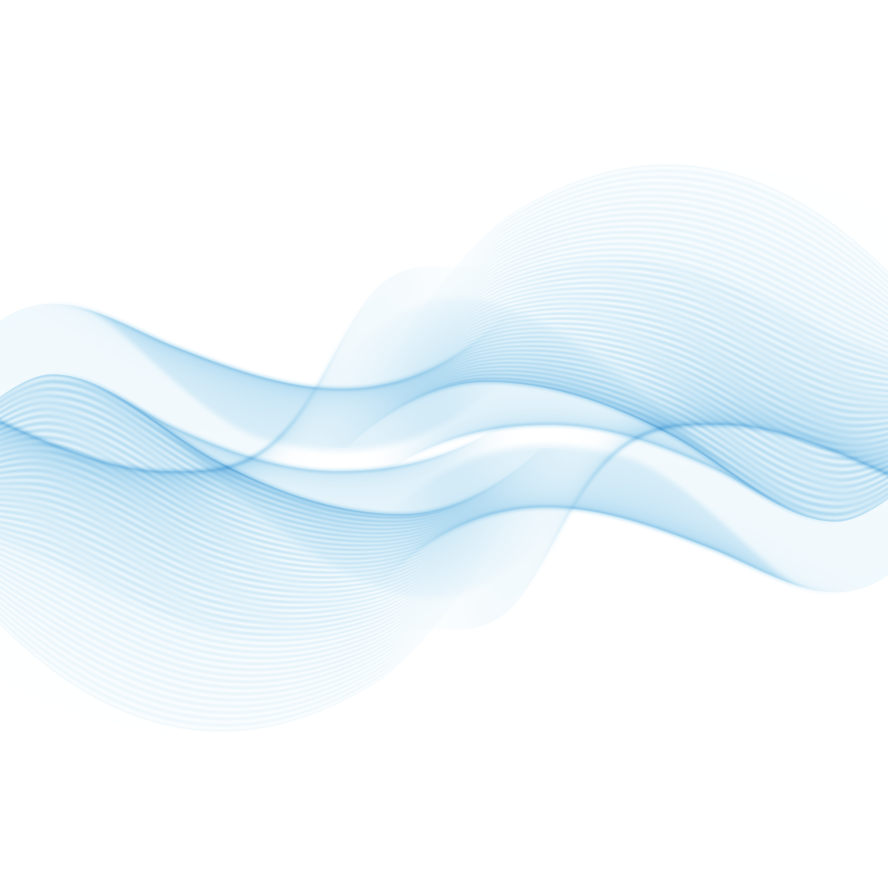
A Shadertoy shader for this background:

```glsl
const vec3 PAPER = vec3(1.0);
const vec3 ABSORB = vec3(1.0, 0.43, 0.16); // blue ink, per unit of density
const float FAN_LINES = 42.0;
const float FINE_LINES = 37.0;
const float LINE_CONTRAST = 0.55;
const float STROKE_WIDTH = 0.0028;
const float GLOW_WIDTH = 0.012;
const float TAU = 6.2831853;

// Knots are (x, height, slope), centred on the canvas.
const vec3 CREST[5] = vec3[5](vec3(-0.5, 0.142, 0.7), vec3(-0.441, 0.161, 0.0),
    vec3(-0.303, 0.113, -0.39), vec3(-0.115, 0.066, 0.0), vec3(0.13, 0.22, 1.4));
const vec3 SWEEP[5] = vec3[5](vec3(-0.5, 0.03, -0.45), vec3(-0.31, -0.026, 0.0),
    vec3(-0.146, 0.064, 1.7), vec3(-0.08, 0.174, 1.1), vec3(0.0, 0.203, 0.0));
const vec3 MIDDLE[5] = vec3[5](vec3(-0.5, 0.057, 0.7), vec3(-0.441, 0.082, 0.0),
    vec3(-0.3, 0.021, -0.45), vec3(-0.119, -0.026, 0.0), vec3(0.09, 0.045, 0.8));
const vec3 LOWER[5] = vec3[5](vec3(-0.5, 0.057, 0.7), vec3(-0.441, 0.082, 0.0),
    vec3(-0.26, -0.012, -0.54), vec3(-0.047, -0.074, 0.0), vec3(0.11, 0.0, 0.9));
const vec3 RIM[5] = vec3[5](vec3(-0.5, -0.197, -1.0), vec3(-0.25, -0.3165, 0.0),
    vec3(-0.08, -0.264, 0.6), vec3(0.0, -0.187, 1.2), vec3(0.11, -0.02, 1.6));

// Cubic Hermite curve through five knots
float curve(float x, vec3 knots[5]) {
    x = clamp(x, knots[0].x, knots[4].x);
    vec3 a = knots[0], b = knots[1];
    for (int i = 1; i < 4; i++) {
        if (x > knots[i].x) { a = knots[i]; b = knots[i + 1]; }
    }
    float span = b.x - a.x;
    float t = (x - a.x) / span, s = 1.0 - t;
    return s * s * ((1.0 + 2.0 * t) * a.y + t * span * a.z)
         + t * t * ((1.0 + 2.0 * s) * b.y - s * span * b.z);
}

float fadeOut(float x, float start, float end) {
    return 1.0 - smoothstep(start, end, x);
}

// Position across a sheet: 0 at its top, 1 at its bottom
float across(float y, float top, float bottom) {
    float gap = top - bottom;
    return (top - y) / (abs(gap) < 0.0001 ? 0.0001 : gap);
}

// Translucent sheet between two heights, with a density at each edge
float sheet(float y, float top, float bottom, float nearInk, float farInk, float soft) {
    float aa = 1.0 / iResolution.y;
    float hi = max(top, bottom), lo = min(top, bottom);
    float inside = smoothstep(-aa, aa, hi - y) * smoothstep(-aa, aa + soft, y - lo);
    return inside * mix(nearInk, farInk, clamp(across(y, top, bottom), 0.0, 1.0));
}

// Fine stripes that settle to their mean where too dense to resolve
float stripes(float phase) {
    float visible = 1.0 - smoothstep(0.3, 0.75, fwidth(phase));
    return 1.0 + LINE_CONTRAST * visible * cos(TAU * phase);
}

// Crisp ridge line with a soft glow below it
float stroke(vec2 p, vec3 knots[5]) {
    float e = 0.002;
    float h = curve(p.x, knots);
    float slope = (curve(p.x + e, knots) - curve(p.x - e, knots)) / (2.0 * e);
    float d = (p.y - h) * inversesqrt(1.0 + slope * slope);
    float glow = exp(-abs(d) / GLOW_WIDTH) * smoothstep(0.002, -0.002, d);
    return exp(-d * d / (STROKE_WIDTH * STROKE_WIDTH)) + 0.65 * glow;
}

// Ink density of one half; the other is its half-turn
float waveInk(vec2 p) {
    float x = p.x, y = p.y;
    float crest = curve(x, CREST), sweep = curve(x, SWEEP);
    float middle = curve(x, MIDDLE), lower = curve(x, LOWER), rim = curve(x, RIM);

    // Striped fan and its denser inner part
    float t = across(y, lower, rim);
    float inner = mix(lower, rim, 0.65);
    float fan = sheet(y, lower, rim, 0.13, 0.04, 0.0) * stripes(t * FAN_LINES);
    fan += sheet(y, lower, inner, 0.06, 0.03, 0.01)
         * stripes(t * FINE_LINES + 9.0 * x) * fadeOut(x, -0.25, 0.0);
    float ink = fan * fadeOut(x, -0.12, 0.11);

    // Shade hanging under the sweep
    float depth = sweep - y;
    ink += 0.17 * smoothstep(-0.001, 0.001, depth) * exp(-max(depth, 0.0) / 0.065)
         * fadeOut(x, -0.32, -0.16);

    // Pale veil and flowing ribbons
    ink += sheet(y, crest, sweep, 0.06, 0.045, 0.0) * fadeOut(x, -0.08, 0.07);
    float crestDepth = 0.075 * smoothstep(-0.44, -0.2, x);
    ink += sheet(y, crest, crest - crestDepth, 0.17, 0.11, 0.012) * fadeOut(x, -0.06, 0.09);
    ink += sheet(y, middle, lower, 0.13, 0.1, 0.0) * fadeOut(x, -0.02, 0.09);
    float lowerDepth = 0.11 * smoothstep(-0.4, 0.05, x);
    ink += sheet(y, lower, lower - lowerDepth, 0.16, 0.03, 0.012) * fadeOut(x, -0.02, 0.16);

    // Ridge lines
    float begin = smoothstep(-0.47, -0.3, x);
    ink += 0.2 * stroke(p, CREST) * begin * fadeOut(x, -0.08, 0.07);
    ink += 0.25 * stroke(p, SWEEP) * fadeOut(x, -0.25, -0.08);
    ink += 0.17 * stroke(p, MIDDLE) * begin * fadeOut(x, -0.08, 0.06);
    ink += 0.19 * stroke(p, LOWER) * begin * fadeOut(x, -0.03, 0.09);
    return ink;
}

void mainImage(out vec4 fragColor, in vec2 fragCoord) {
    vec2 p = fragCoord / iResolution.xy - 0.5;
    float ink = waveInk(p) + waveInk(-p);
    fragColor = vec4(PAPER * exp(-ABSORB * ink), 1.0);
}
```
